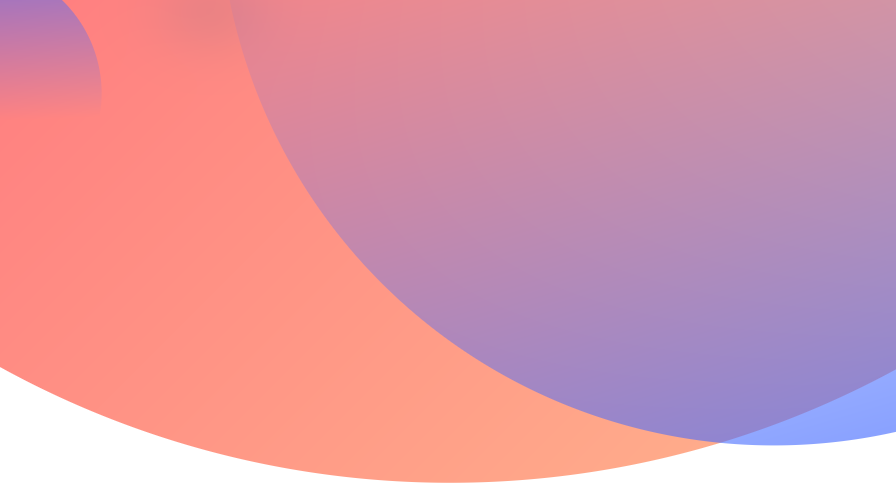
Give the GLSL for this background, as a Shadertoy shader.

```glsl
// Overlapping translucent discs on white: a huge coral dome, a large blue disc
// that grows denser downwards, a small fading disc and a soft dusky smudge.
// Lengths are in canvas heights; each disc is a distance function blended in turn.

const vec3 PAPER      = vec3(1.0);
const vec3 CORAL_PINK = vec3(1.0, 0.51, 0.505);
const vec3 CORAL_GOLD = vec3(1.0, 0.655, 0.54);
const vec3 BLUE       = vec3(0.27, 0.42, 1.0);
const vec3 DUSK       = vec3(0.45, 0.42, 0.58);

// Discs: centre x, centre y, radius
const vec3 DOME       = vec3(0.930, 1.930, 1.9275);
const vec3 BLUE_DISC  = vec3(1.599, 1.227, 1.1473);
const vec3 SMALL_DISC = vec3(-0.058, 0.807, 0.268);

// Coral ramp along the falling diagonal: start and end
const vec2 CORAL_SPAN = vec2(0.24, 2.17);

// Blue density: base value, growth to the right and downwards
const float BLUE_BASE  = 0.0075;
const vec2  BLUE_SLOPE = vec2(0.128, 0.435);

// Small disc: density at the top, depth where it vanishes, tilt of the fade
const float SMALL_DENSITY = 0.47;
const float SMALL_FADE    = 0.25;
const float SMALL_TILT    = 0.04;

// Smudge: centre, spread and strength
const vec2  SMUDGE_CENTRE   = vec2(0.435, 0.976);
const vec2  SMUDGE_SPREAD   = vec2(0.12, 0.09);
const float SMUDGE_STRENGTH = 0.14;

// Smooth coverage of a disc, with an edge one pixel wide
float discMask(vec2 p, vec3 disc, float pixel) {
    float d = length(p - disc.xy) - disc.z;
    return clamp(0.5 - d / pixel, 0.0, 1.0);
}

void mainImage(out vec4 fragColor, in vec2 fragCoord) {
    float pixel = 1.0 / iResolution.y;
    vec2 p = fragCoord * pixel;
    vec2 fromTop = vec2(p.x, 1.0 - p.y);

    // Coral dome; the ramp runs on slightly past its golden end
    float ramp = (fromTop.x + fromTop.y - CORAL_SPAN.x) / (CORAL_SPAN.y - CORAL_SPAN.x);
    vec3 coral = mix(CORAL_PINK, CORAL_GOLD, clamp(ramp, -0.1, 1.2));

    // Soft smudge near the top edge
    vec2 q = (p - SMUDGE_CENTRE) / SMUDGE_SPREAD;
    coral = mix(coral, DUSK, SMUDGE_STRENGTH * exp(-dot(q, q)));
    vec3 color = mix(PAPER, coral, discMask(p, DOME, pixel));

    // Small disc fading out downwards
    float depth = fromTop.y + SMALL_TILT * fromTop.x;
    float smallDensity = SMALL_DENSITY * clamp(1.0 - depth / SMALL_FADE, 0.0, 1.0);
    color = mix(color, BLUE, smallDensity * discMask(p, SMALL_DISC, pixel));

    // Large translucent blue disc
    float blueDensity = clamp(BLUE_BASE + dot(BLUE_SLOPE, fromTop), 0.0, 1.0);
    color = mix(color, BLUE, blueDensity * discMask(p, BLUE_DISC, pixel));

    fragColor = vec4(clamp(color, 0.0, 1.0), 1.0);
}
```
